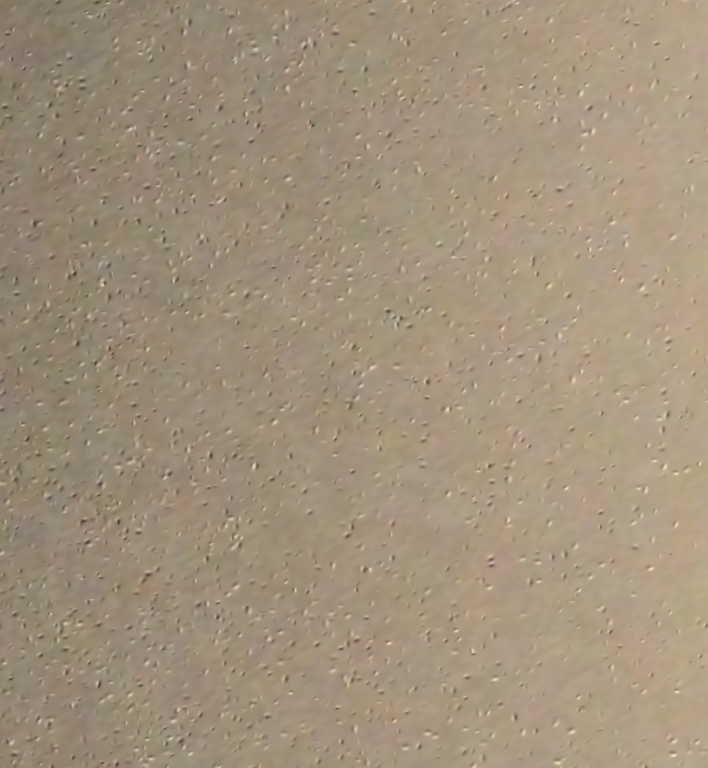
This texture is drawn by a Shadertoy shader. Its source:

```glsl
// Speckled beige plaster under light falling from the right.
// A soft two-colour gradient carries faint tinted mottling and fine grain;
// scattered tilted flecks, each a light and dark pair, lie on top.

#define SHADE vec3(0.520, 0.472, 0.405)
#define GLOW vec3(0.725, 0.655, 0.550)
#define FLECK_CELLS 74.0
#define FLECK_LENGTH 0.0036
#define FLECK_WIDTH 0.0021
#define FLECK_CONTRAST 0.27
#define FLECK_TILT 0.85
#define GRAIN_SCALE 150.0
#define GRAIN_CONTRAST 0.045
#define TINT_CONTRAST 0.035

// Integer hash: four random values in 0..1 for a cell and a seed
vec4 hash4(vec2 cell, int seed) {
    uvec4 v = uvec4(uvec2(ivec2(cell)), uint(seed), 17u);
    v = v * 1664525u + 1013904223u;
    v.x += v.y * v.w; v.y += v.z * v.x; v.z += v.x * v.y; v.w += v.y * v.z;
    v ^= v >> 16u;
    v.x += v.y * v.w; v.y += v.z * v.x; v.z += v.x * v.y; v.w += v.y * v.z;
    return vec4(v >> 8u) / 16777216.0;
}

// Four independent channels of smooth value noise
vec4 noise4(vec2 p, int seed) {
    vec2 cell = floor(p);
    vec2 f = fract(p);
    f = f * f * (3.0 - 2.0 * f);
    vec4 low = mix(hash4(cell, seed), hash4(cell + vec2(1, 0), seed), f.x);
    vec4 high = mix(hash4(cell + vec2(0, 1), seed), hash4(cell + vec2(1, 1), seed), f.x);
    return mix(low, high, f.y);
}

vec2 rotate(vec2 p, float angle) {
    float c = cos(angle), s = sin(angle);
    return vec2(c * p.x + s * p.y, c * p.y - s * p.x);
}

// One layer of jittered flecks, signed: positive is light, negative is dark
float fleckLayer(vec2 p, float density, int seed) {
    vec2 home = floor(p * FLECK_CELLS);
    float sum = 0.0;
    for (int j = -1; j <= 1; j++) {
        for (int i = -1; i <= 1; i++) {
            vec2 cell = home + vec2(i, j);
            vec4 place = hash4(cell, seed);
            vec4 form = hash4(cell, seed + 50);
            float present = step(place.z, density);
            vec2 d = p - (cell + place.xy) / FLECK_CELLS;
            d = rotate(d, FLECK_TILT + (form.x - 0.5) * 1.7);
            vec2 size = vec2(FLECK_LENGTH, FLECK_WIDTH) * mix(0.7, 1.25, form.y);
            vec2 body = d / size;
            vec2 partner = body - vec2(form.w - 0.5, 1.5);
            float tone = form.z < 0.5 ? -1.0 : 1.0;
            float strength = mix(0.25, 1.0, place.w * place.w);
            float pair = exp(-dot(body, body)) - 0.6 * exp(-dot(partner, partner));
            sum += present * tone * strength * pair;
        }
    }
    return sum;
}

void mainImage(out vec4 fragColor, in vec2 fragCoord) {
    vec2 uv = fragCoord / iResolution.xy;
    vec2 p = fragCoord / iResolution.y;

    // Broad lighting, darkest at the upper left
    float light = 0.25 + 0.70 * uv.x - 0.28 * uv.y * uv.y * (1.0 - uv.x);
    light += 0.08 * (noise4(p * 5.0, 1).x - 0.5);
    vec3 color = mix(SHADE, GLOW, light);

    // Faint coloured mottling
    vec3 tint = noise4(p * 26.0, 2).rgb + 0.6 * noise4(p * 60.0, 3).rgb - 0.8;
    color += TINT_CONTRAST * tint * vec3(0.8, 0.6, 1.1);

    // Fine grain, stretched along the fleck direction
    vec2 along = rotate(p, 0.5) * vec2(0.6, 1.0);
    float grain = noise4(along * GRAIN_SCALE, 4).x - 0.5;
    grain += 0.5 * (noise4(along * GRAIN_SCALE * 0.4, 5).y - 0.5);
    color += GRAIN_CONTRAST * grain * mix(1.2, 0.7, uv.x);

    // Flecks, clustered and thinning out toward the light
    float cluster = noise4(p * 17.0, 6).x;
    float density = mix(0.34, 0.11, uv.x) + 0.07 * (1.0 - uv.x) * (1.0 - uv.y);
    density *= mix(0.35, 1.65, cluster);
    float flecks = 0.0;
    for (int k = 0; k < 2; k++) {
        flecks += fleckLayer(p + float(k) * 0.37, density, 10 + k);
    }
    vec3 fleckTint = vec3(1.0, 0.96, 0.88) + 0.3 * (noise4(p * 90.0, 7).rgb - 0.5);
    color += FLECK_CONTRAST * clamp(flecks, -1.0, 1.0) * fleckTint;

    fragColor = vec4(clamp(color, 0.0, 1.0), 1.0);
}
```
